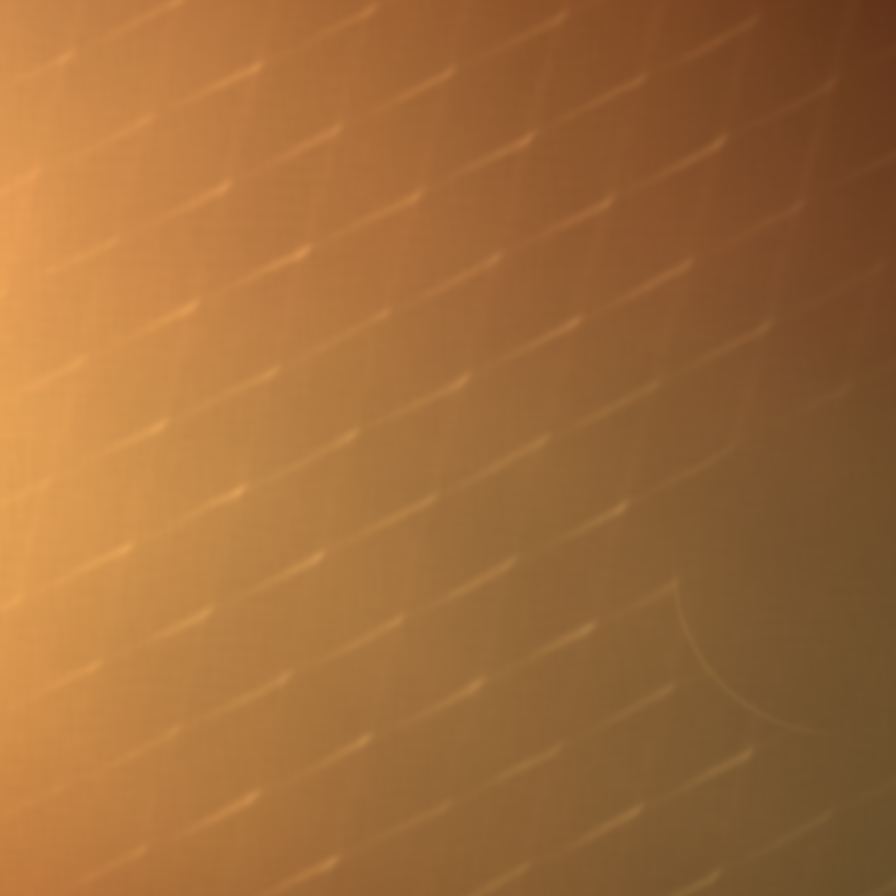
Give the GLSL for this background, as a WebGL 1 fragment shader.

```glsl
precision highp float;
// Warm amber-to-brown surface crossed by soft, slightly bowed diagonal streaks.
// A 3x3 grid of tones is blended smoothly; a skewed lattice places the streaks,
// their bright knots and faint upright threads, and a dim disc hides some of them.

uniform vec2 u_resolution;

// Tones by column (left, centre, right) and row
const vec3 LEFT_TOP      = vec3(0.80, 0.54, 0.30);
const vec3 LEFT_MIDDLE   = vec3(0.89, 0.63, 0.335);
const vec3 LEFT_BOTTOM   = vec3(0.74, 0.47, 0.24);
const vec3 CENTRE_TOP    = vec3(0.59, 0.36, 0.185);
const vec3 CENTRE_MIDDLE = vec3(0.625, 0.437, 0.238);
const vec3 CENTRE_BOTTOM = vec3(0.55, 0.375, 0.20);
const vec3 RIGHT_TOP     = vec3(0.37, 0.20, 0.10);
const vec3 RIGHT_MIDDLE  = vec3(0.435, 0.30, 0.165);
const vec3 RIGHT_BOTTOM  = vec3(0.40, 0.305, 0.17);

// Reddish band across the upper part
const vec3 WARM_SHIFT = vec3(0.012, -0.012, -0.004);
const float WARM_HEIGHT = 0.72;
const float WARM_REACH = 0.16;

// Streak lattice
const float STREAK_SLOPE   = 0.48;
const float STREAK_BOW     = 0.027;
const float STREAK_OFFSET  = 0.0977;
const float STREAK_SPACING = 0.1163;
const float STREAK_WIDTH   = 0.0062;
const float STREAK_WOBBLE  = 0.035;
const float KNOT_SPACING   = 0.125;
const float KNOT_SHIFT     = 0.0365;  // leftward step from one streak to the next
const float KNOT_START     = 0.573;
const float KNOT_LENGTH    = 0.010;
const float THREAD_WIDTH   = 0.010;
const vec3 STREAK_GLOW = vec3(0.062, 0.050, 0.030);
const vec3 KNOT_GLOW   = vec3(0.020, 0.021, 0.015);
const vec3 THREAD_GLOW = vec3(0.014, 0.010, 0.007);

// Dim disc
const vec2 DISC_CENTRE = vec2(0.9375, 0.366);
const float DISC_RADIUS = 0.185;
const float RIM_WIDTH = 0.004;
const vec3 RIM_GLOW = vec3(0.028, 0.023, 0.012);

const float MOTTLE_AMOUNT = 0.035;
const float GRAIN_AMOUNT = 0.014;

vec2 gradientAt(vec2 cell) {
  float h = fract(sin(dot(cell, vec2(127.1, 311.7))) * 43758.5);
  return vec2(cos(6.2832 * h), sin(6.2832 * h));
}

float gradientNoise(vec2 p) {
  vec2 i = floor(p), f = p - i;
  vec2 u = f * f * f * (f * (f * 6.0 - 15.0) + 10.0);
  float a = dot(gradientAt(i), f);
  float b = dot(gradientAt(i + vec2(1.0, 0.0)), f - vec2(1.0, 0.0));
  float c = dot(gradientAt(i + vec2(0.0, 1.0)), f - vec2(0.0, 1.0));
  float d = dot(gradientAt(i + 1.0), f - 1.0);
  return mix(mix(a, b, u.x), mix(c, d, u.x), u.y);
}

// Quadratic curve through three tones at t = 0, 0.5 and 1
vec3 blendThree(vec3 a, vec3 b, vec3 c, float t) {
  return a * (1.0 - t) * (1.0 - 2.0 * t) + b * 4.0 * t * (1.0 - t) + c * t * (2.0 * t - 1.0);
}

float bell(float d, float width) {
  return exp(-d * d / (width * width));
}

// Signed offset from the nearest whole number
float nearest(float v) {
  return fract(v + 0.5) - 0.5;
}

void main() {
  vec2 p = gl_FragCoord.xy / u_resolution;
  float down = 1.0 - p.y;

  // Base tones
  vec3 left = blendThree(LEFT_TOP, LEFT_MIDDLE, LEFT_BOTTOM, down);
  vec3 centre = blendThree(CENTRE_TOP, CENTRE_MIDDLE, CENTRE_BOTTOM, down);
  vec3 right = blendThree(RIGHT_TOP, RIGHT_MIDDLE, RIGHT_BOTTOM, down);
  vec3 color = blendThree(left, centre, right, p.x);
  color += WARM_SHIFT * bell(p.y - WARM_HEIGHT, WARM_REACH);

  // Lattice coordinates: row counts the streaks, column the knots along them
  float bowed = down + STREAK_SLOPE * p.x + STREAK_BOW * p.x * p.x;
  float row = (bowed - STREAK_OFFSET) / STREAK_SPACING + STREAK_WOBBLE * gradientNoise(p * 11.0);
  float column = (p.x - KNOT_START + KNOT_SHIFT * row) / KNOT_SPACING;
  float slope = STREAK_SLOPE + 2.0 * STREAK_BOW * p.x;
  float across = nearest(row) * STREAK_SPACING / sqrt(1.0 + slope * slope);
  float along = nearest(column) * KNOT_SPACING;

  // Streaks swell toward each knot and break up just past it
  float phase = fract(column - 0.12);
  float swell = 0.2 + 0.8 * smoothstep(0.05, 0.75, phase) * (1.0 - smoothstep(0.87, 1.0, phase));
  float patchiness = clamp(0.9 + 0.9 * gradientNoise(p * 9.0 + 20.0), 0.3, 1.3);
  float discEdge = length(p - DISC_CENTRE) - DISC_RADIUS;
  float outside = smoothstep(-0.015, 0.01, discEdge);
  float presence = outside * patchiness * mix(0.45, 1.0, smoothstep(0.0, 0.25, p.x))
                 * mix(1.0, 0.5, smoothstep(0.75, 0.9, p.x));
  color += STREAK_GLOW * bell(across, STREAK_WIDTH) * swell * presence;
  color += KNOT_GLOW * bell(across, STREAK_WIDTH) * bell(along, KNOT_LENGTH) * presence;
  color += THREAD_GLOW * bell(along, THREAD_WIDTH) * outside * patchiness * mix(0.4, 1.0, p.y);

  // Disc rim, clearest at its lower left
  float rimSide = smoothstep(0.03, -0.1, p.x - DISC_CENTRE.x) * smoothstep(0.02, -0.04, p.y - DISC_CENTRE.y);
  color += RIM_GLOW * bell(discEdge, RIM_WIDTH) * rimSide;

  // Broad mottling and fine upright and level grain
  float grain = gradientNoise(p * vec2(110.0, 28.0)) + gradientNoise(p * vec2(28.0, 110.0) + 50.0);
  color *= 1.0 + MOTTLE_AMOUNT * gradientNoise(p * 6.0) + GRAIN_AMOUNT * grain;
  gl_FragColor = vec4(clamp(color, 0.0, 1.0), 1.0);
}
```
